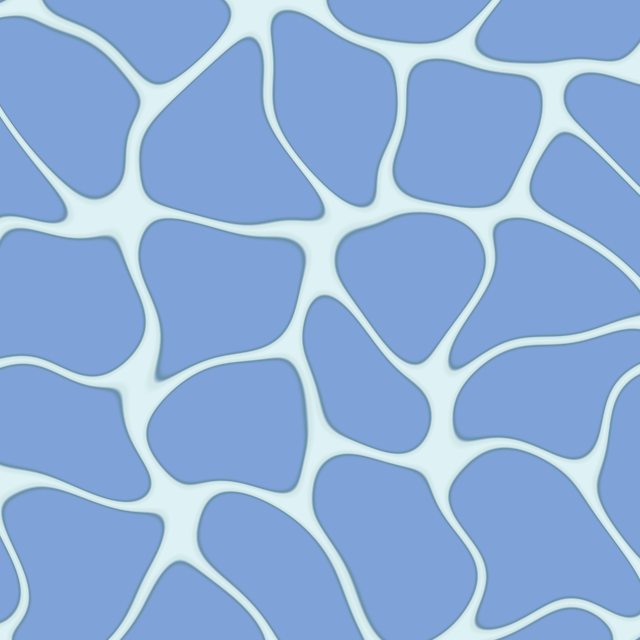
A Shadertoy shader for this pattern:

```glsl
#define CELLS 4.2          // cells across the canvas
#define JITTER 0.84        // irregularity of the cell centres
#define ROUNDING 0.075     // corner rounding, in cells
#define WAVINESS 0.11      // bend of the lines, in cells
#define HALF_WIDTH 0.0062  // half thickness of a line
#define RIM_WIDTH 0.0021   // spread of the dark rim
#define SOFTNESS 0.0017    // blur of the line edge
#define WATER vec3(0.498, 0.637, 0.848)
#define RIM vec3(0.40, 0.555, 0.62)
#define THIN_LIGHT vec3(0.82, 0.905, 0.91)
#define FULL_LIGHT vec3(0.87, 0.95, 0.96)

// Integer hash: two random values per cell
vec2 hash2(vec2 cell) {
    uvec2 q = uvec2(ivec2(cell) + 1000) * uvec2(1597334673u, 3812015801u);
    uint n = (q.x ^ q.y) * 1597334673u;
    n ^= n >> 15;
    uint m = n * 2246822519u;
    m ^= m >> 13;
    return vec2(n & 65535u, m & 65535u) / 65535.0;
}

vec2 cellCentre(vec2 cell) {
    return cell + 0.5 + JITTER * (hash2(cell) - 0.5);
}

// Layered sines bend the straight cell borders
vec2 bend(vec2 p) {
    p += WAVINESS * sin(3.1 * p.yx + vec2(0.7, 2.9));
    p += 0.6 * WAVINESS * sin(6.3 * p.yx + 1.7 * p + vec2(4.1, 1.3));
    return p;
}

// Distance to the cell border, with a smooth minimum that rounds the corners
float borderDistance(vec2 p) {
    vec2 home = floor(p), nearestCell = home, toNearest = vec2(0.0);
    float best = 1e3;
    for (int y = -1; y <= 1; y++)
    for (int x = -1; x <= 1; x++) {
        vec2 cell = home + vec2(x, y);
        vec2 r = cellCentre(cell) - p;
        float d = dot(r, r);
        if (d < best) {
            best = d;
            toNearest = r;
            nearestCell = cell;
        }
    }

    float sum = 0.0;
    for (int y = -2; y <= 2; y++)
    for (int x = -2; x <= 2; x++) {
        if (x == 0 && y == 0) continue;
        vec2 r = cellCentre(nearestCell + vec2(x, y)) - p;
        float d = dot(0.5 * (toNearest + r), normalize(r - toNearest));
        sum += exp(-d / ROUNDING);
    }
    return -ROUNDING * log(sum);
}

void mainImage(out vec4 fragColor, in vec2 fragCoord) {
    vec2 uv = fragCoord / iResolution.y;
    float d = borderDistance(bend(uv * CELLS + 3.0)) / CELLS;
    float soft = max(SOFTNESS, 0.7 / iResolution.y);

    // Dark rim just outside each line
    float rimOffset = (d - HALF_WIDTH - 0.0018) / RIM_WIDTH;
    vec3 colour = mix(WATER, RIM, 0.8 * exp(-rimOffset * rimOffset));

    // Pale line, brightest where lines meet
    vec3 light = mix(THIN_LIGHT, FULL_LIGHT, smoothstep(0.002, 0.008, HALF_WIDTH - d));
    float line = 1.0 - smoothstep(HALF_WIDTH - soft, HALF_WIDTH + soft, d);
    colour = mix(colour, light, line);

    fragColor = vec4(colour, 1.0);
}
```
